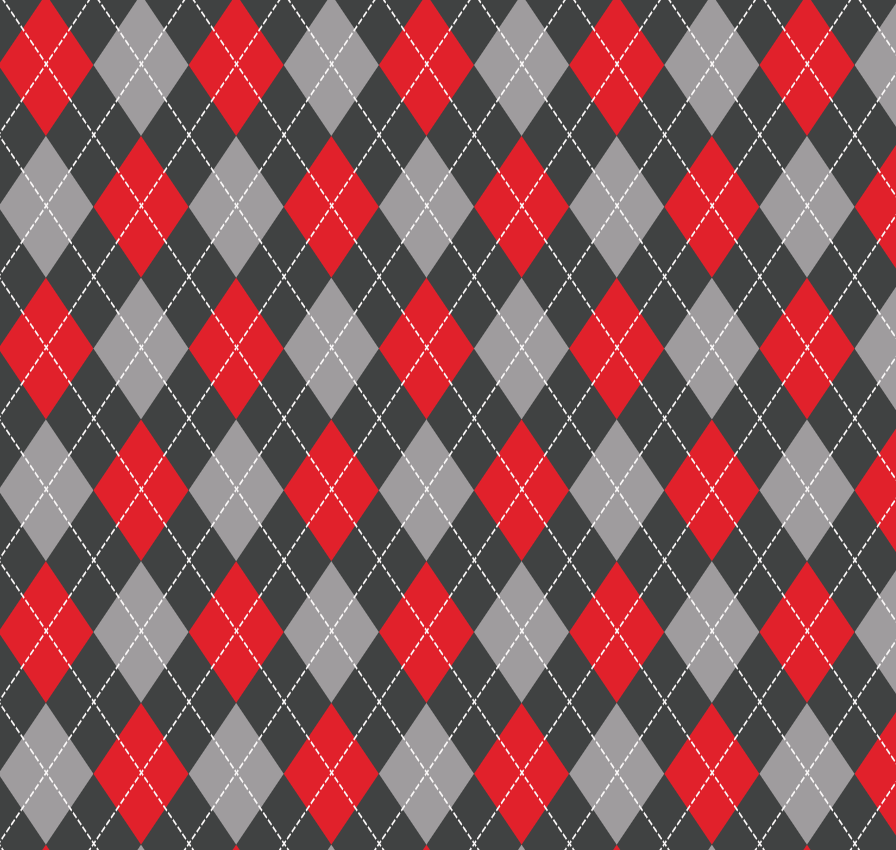
A WebGL 1 fragment shader for this pattern:

```glsl
precision highp float;
// Argyle knit: red and grey diamonds alternate in a checkerboard on charcoal,
// overlaid with a lattice of dashed white stitches. Both layers are distance
// functions in a repeating cell; lengths are fractions of the canvas width.

uniform vec2 u_resolution;

#define PITCH vec2(0.10618, 0.15820)           // diamond width and height
#define FIRST_CENTRE vec2(0.0512, 0.0726)      // measured from the top left
#define STITCH_SHIFT vec2(0.0004, -0.0012)     // stitches sit slightly high
#define STITCH_WIDTH 0.0019
#define DASHES 10.0                            // dashes per half diagonal
#define DASH_FILL 0.74                         // drawn part of each dash period
#define CHARCOAL vec3(0.251, 0.259, 0.257)
#define GREY vec3(0.622, 0.612, 0.618)
#define RED vec3(0.884, 0.130, 0.170)
#define THREAD vec3(0.98, 0.97, 0.97)

// Coverage of a shape from its signed distance (negative inside).
float coverage(float dist, float pixel) {
  return clamp(0.5 - dist / pixel, 0.0, 1.0);
}

// Distance from t to the nearest integer.
float toInteger(float t) {
  return abs(fract(t + 0.5) - 0.5);
}

// Signed distance to the diamond that fills its cell corner to corner.
float diamond(vec2 local) {
  return (abs(local.x) + abs(local.y) - 0.5) / length(1.0 / PITCH);
}

// Dashed lines where across is an integer, with dashes counted by along.
float stitches(float across, float along, float pixel) {
  float side = toInteger(across) / length(1.0 / PITCH) - 0.5 * STITCH_WIDTH;
  float period = 0.5 * length(PITCH) / DASHES;
  float end = (toInteger(along * DASHES) - 0.5 * DASH_FILL) * period;
  return coverage(side, pixel) * coverage(end, pixel);
}

void main() {
  float pixel = 1.0 / u_resolution.x;
  vec2 p = vec2(gl_FragCoord.x, u_resolution.y - gl_FragCoord.y) * pixel;

  // Checkerboard of diamonds
  vec2 grid = (p - FIRST_CENTRE) / PITCH;
  vec2 cell = floor(grid + 0.5);
  float odd = mod(cell.x + cell.y, 2.0);
  float inside = coverage(diamond(grid - cell), pixel);
  vec3 color = mix(CHARCOAL, mix(RED, GREY, odd), inside);

  // Two crossing families of dashed stitches through the diamond centres
  vec2 s = grid - STITCH_SHIFT / PITCH;
  float rising = stitches(s.x + s.y, s.x - s.y, pixel);
  float falling = stitches(s.x - s.y, s.x + s.y, pixel);
  color = mix(color, THREAD, max(rising, falling));

  gl_FragColor = vec4(color, 1.0);
}
```
